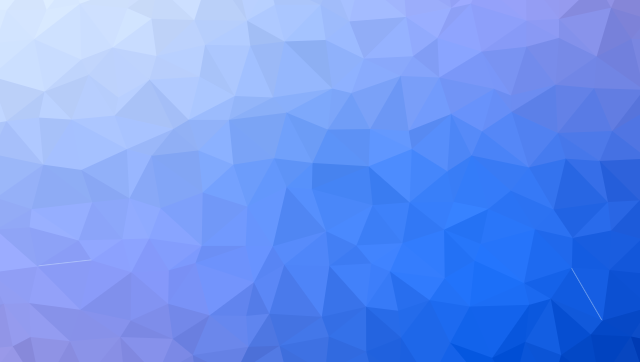
Reproduce this background procedurally as a Shadertoy shader.

```glsl
// Low-poly backdrop: a jittered grid of vertices, each cell split along its shorter
// diagonal. Every facet takes one flat colour from a smooth two-way gradient
// (pale top left to deep blue bottom right), and a few facets show a pale seam.

#define CELL vec2(0.111, 0.1025)     // cell size, in canvas heights
#define GRID_SHIFT vec2(0.0, 0.044)  // offset of the first vertex row
#define JITTER 0.32                  // vertex displacement, in cells
#define SHADE 0.028                  // brightness spread between facets
#define SEAM_RATE 0.012              // share of facets with a pale seam
#define SEAM_WIDTH 0.0013            // seam half width, in canvas heights
#define SEAM_GLOW 0.4                // seam opacity

float saturate(float v) { return clamp(v, 0.0, 1.0); }

vec2 hash2(vec2 cell) {
    vec3 q = fract(cell.xyx * vec3(0.1031, 0.1030, 0.0973));
    q += dot(q, q.yzx + 33.33);
    return fract((q.xx + q.yz) * q.zy);
}

// Five evenly spaced colour stops over t = 0..1
vec3 ramp(float t, vec3 a, vec3 b, vec3 c, vec3 d, vec3 e) {
    t *= 4.0;
    vec3 color = mix(a, b, saturate(t));
    color = mix(color, c, saturate(t - 1.0));
    color = mix(color, d, saturate(t - 2.0));
    return mix(color, e, saturate(t - 3.0));
}

// Smooth colour field: horizontal ramps blended from bottom to top
vec3 skyField(vec2 uv) {
    vec3 bottom = ramp(uv.x, vec3(0.57, 0.57, 0.88), vec3(0.49, 0.53, 0.88),
        vec3(0.20, 0.41, 0.86), vec3(0.03, 0.35, 0.89), vec3(0.01, 0.25, 0.72));
    vec3 low = ramp(uv.x, vec3(0.59, 0.65, 0.99), vec3(0.52, 0.60, 0.99),
        vec3(0.29, 0.51, 0.97), vec3(0.12, 0.45, 0.99), vec3(0.07, 0.34, 0.86));
    vec3 middle = ramp(uv.x, vec3(0.61, 0.72, 0.99), vec3(0.54, 0.67, 0.98),
        vec3(0.29, 0.53, 0.96), vec3(0.21, 0.49, 0.98), vec3(0.17, 0.38, 0.86));
    vec3 high = ramp(uv.x, vec3(0.77, 0.85, 1.00), vec3(0.72, 0.81, 1.00),
        vec3(0.53, 0.68, 0.98), vec3(0.46, 0.59, 0.98), vec3(0.41, 0.49, 0.87));
    vec3 top = ramp(uv.x, vec3(0.85, 0.91, 1.00), vec3(0.81, 0.88, 1.00),
        vec3(0.64, 0.75, 0.98), vec3(0.59, 0.64, 0.99), vec3(0.53, 0.53, 0.85));
    return ramp(uv.y, bottom, low, middle, high, top);
}

vec2 vertexAt(vec2 cell) {
    vec2 offset = (hash2(cell + 40.0) - 0.5) * 2.0 * JITTER;
    return (cell + offset) * CELL + GRID_SHIFT;
}

// Signed distance to the line a-b, negative on its left side
float edgeDistance(vec2 p, vec2 a, vec2 b) {
    vec2 along = normalize(b - a);
    return dot(p - a, vec2(along.y, -along.x));
}

// Facet colour in rgb and its pixel coverage in a, premultiplied
vec4 facet(vec2 p, vec2 a, vec2 b, vec2 c, vec2 seed, float aspect, float pixel) {
    float seam = edgeDistance(p, a, b);
    float dist = max(seam, max(edgeDistance(p, b, c), edgeDistance(p, c, a)));
    float coverage = saturate(0.5 - dist / pixel);
    vec2 center = (a + b + c) / 3.0;
    vec2 random = hash2(seed);
    vec3 color = skyField(center / vec2(aspect, 1.0));
    color += (random.x - 0.5) * 2.0 * SHADE;
    float line = 1.0 - smoothstep(SEAM_WIDTH, SEAM_WIDTH + pixel, abs(seam));
    color = mix(color, vec3(0.85, 0.92, 1.0), line * SEAM_GLOW * step(random.y, SEAM_RATE));
    return vec4(color, 1.0) * coverage;
}

void mainImage(out vec4 fragColor, in vec2 fragCoord) {
    float pixel = 1.0 / iResolution.y;
    float aspect = iResolution.x / iResolution.y;
    vec2 p = fragCoord * pixel;
    vec2 home = floor((p - GRID_SHIFT) / CELL);

    // Gather facets of the nearby cells, weighted by coverage
    vec4 total = vec4(0.0);
    for (int j = -1; j <= 1; j++) {
        for (int i = -1; i <= 1; i++) {
            vec2 cell = home + vec2(i, j);
            vec2 a = vertexAt(cell);
            vec2 b = vertexAt(cell + vec2(1.0, 0.0));
            vec2 c = vertexAt(cell + vec2(1.0, 1.0));
            vec2 d = vertexAt(cell + vec2(0.0, 1.0));
            vec2 seed = cell + 90.0;
            if (distance(a, c) < distance(b, d)) {
                total += facet(p, a, b, c, seed, aspect, pixel);
                total += facet(p, c, d, a, seed + 57.0, aspect, pixel);
            } else {
                total += facet(p, b, d, a, seed, aspect, pixel);
                total += facet(p, d, b, c, seed + 57.0, aspect, pixel);
            }
        }
    }
    vec3 color = total.a > 0.001 ? total.rgb / total.a : skyField(p / vec2(aspect, 1.0));
    fragColor = vec4(clamp(color, 0.0, 1.0), 1.0);
}
```
